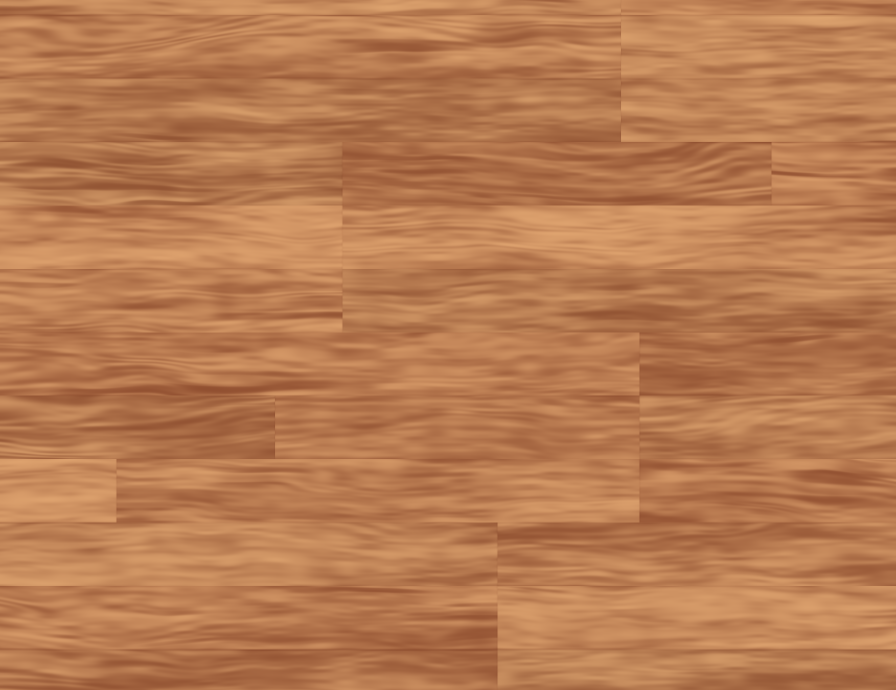
Write a Shadertoy shader that draws this texture.

```glsl
// Warm brown three-strip wood floor with staggered boards and flowing grain.
#define ROWS 10.88          // strips down the canvas
#define ROW_SHIFT 0.76      // part of the top strip that is cut off
#define SEAM_WIDTH 0.0016   // half width of a seam, in canvas heights
#define SEAM_DEPTH 0.9
#define BOARD_CONTRAST 1.8
#define BAND_CONTRAST 2.0
#define RING_CONTRAST 0.95
#define FIBRE_CONTRAST 1.35
#define STREAK_DEPTH 2.5
#define WOOD_MEAN vec3(0.722, 0.483, 0.317)
#define WOOD_STEP vec3(0.055, 0.059, 0.044)

// Joint shared by each group of three strips, and the extra joint of a strip.
const float groupJoint[4] = float[4](0.693, 0.382, 0.714, 0.555);
const float extraJoint[12] = float[12](0., 0., 0., 0.861, 0., 0.,
                                       0., 0.307, 0.130, 0., 0., 0.);

// Tone of the first, middle and last board in each strip.
const vec3 boardTone[12] = vec3[12](
    vec3(0., .2, .25),  vec3(0., -.05, .3),   vec3(0., -.3, 0.),
    vec3(-.3, -.6, .1), vec3(0., .55, .4),    vec3(0., .2, -.05),
    vec3(0., .2, -.3),  vec3(-.65, -.4, -.1), vec3(.5, -.05, .1),
    vec3(0., .3, -.2),  vec3(0., -.25, .6),   vec3(0., -.5, -.3));

float hash(vec2 p) {
    vec3 q = fract(p.xyx * vec3(0.1031, 0.1030, 0.0973));
    q += dot(q, q.yzx + 33.33);
    return fract((q.x + q.y) * q.z);
}

// Smooth value noise from -1 to 1.
float noise(vec2 p) {
    vec2 i = floor(p), f = fract(p);
    f = f * f * (3.0 - 2.0 * f);
    float low = mix(hash(i), hash(i + vec2(1, 0)), f.x);
    float high = mix(hash(i + vec2(0, 1)), hash(i + vec2(1, 1)), f.x);
    return 2.0 * mix(low, high, f.y) - 1.0;
}

float fbm(vec2 p) {
    float sum = 0.0, weight = 0.6;
    for (int i = 0; i < 3; i++) {
        sum += weight * noise(p);
        p = p * 2.03 + 17.3;
        weight *= 0.55;
    }
    return sum;
}

// Lightness of the grain at p, which is in canvas heights.
float grain(vec2 p, float seed) {
    p += vec2(seed * 7.3, seed * 3.1);
    float figure = mix(0.3, 1.0, hash(vec2(seed, 5.0)));

    // Slow bending of all fibres, stronger in figured boards.
    float bend = fbm(p * vec2(2.6, 7.0));
    vec2 q = vec2(p.x, p.y + 0.024 * figure * bend + 0.0025 * noise(p * vec2(14.0, 30.0)));

    float bands = fbm(q * vec2(3.0, 36.0));
    float rings = sin(6.2832 * (q.y * 62.0 + 2.0 * bend + 0.9 * noise(q * vec2(5.0, 60.0))));
    float ringMask = smoothstep(-0.5, 0.6, noise(p * vec2(3.5, 13.0) + 40.0));
    float fibres = 0.75 * noise(q * vec2(12.0, 125.0)) + 0.65 * noise(q * vec2(30.0, 215.0));

    // Short dark dashes gathered in patches.
    float patches = smoothstep(-0.4, 0.5, noise(p * vec2(3.5, 16.0) + 23.0));
    float streaks = smoothstep(0.2, 0.85, noise(q * vec2(6.5, 95.0) + 71.0));
    float cloud = noise(p * vec2(5.0, 9.0) + 11.0);
    float mottle = noise(p * vec2(38.0, 60.0) + 5.0);

    return BAND_CONTRAST * bands + RING_CONTRAST * figure * ringMask * rings
         + FIBRE_CONTRAST * fibres - STREAK_DEPTH * patches * streaks
         + 0.55 * cloud + 0.3 * mottle + 0.25;
}

vec3 floorColor(vec2 uv, float aspect) {
    // Strip and board under this point.
    float rowPos = (1.0 - uv.y) * ROWS + ROW_SHIFT;
    int row = clamp(int(rowPos), 0, 11);
    float joint = groupJoint[row / 3], extra = extraJoint[row];
    int board = int(step(min(joint, extra), uv.x) + step(max(joint, extra), uv.x));
    float seed = float(row * 3 + board) + 1.0;

    vec2 p = vec2(uv.x * aspect, uv.y);
    float tone = BOARD_CONTRAST * boardTone[row][board] + grain(p, seed);

    // Keep the extremes soft.
    tone = 3.0 * tanh(tone / 3.0);

    // Long seams vary in strength; end joints are fainter.
    float edge = floor(rowPos + 0.5);
    float seamDist = abs(rowPos - edge) / ROWS;
    float seam = 1.0 - smoothstep(0.0, 2.0 * SEAM_WIDTH, seamDist);
    seam *= mix(0.3, 1.3, hash(vec2(edge, 9.0))) * (0.8 + 0.5 * noise(vec2(p.x * 6.0, edge)));
    float jointDist = abs(uv.x - joint);
    if (extra > 0.0) jointDist = min(jointDist, abs(uv.x - extra));
    float endSeam = 1.0 - smoothstep(0.0, 1.5 * SEAM_WIDTH, jointDist * aspect);
    tone -= SEAM_DEPTH * (seam + 0.3 * endSeam);

    // Each board leans slightly red or yellow.
    float lean = hash(vec2(seed, 2.0)) - 0.5;
    return WOOD_MEAN + WOOD_STEP * tone + lean * vec3(0.006, -0.010, -0.006);
}

void mainImage(out vec4 fragColor, in vec2 fragCoord) {
    // Four samples per pixel smooth the board edges and fine fibres.
    vec3 sum = vec3(0.0);
    for (int i = 0; i < 4; i++) {
        vec2 offset = vec2(i % 2, i / 2) * 0.5 - 0.25;
        sum += floorColor((fragCoord + offset) / iResolution.xy, iResolution.x / iResolution.y);
    }
    fragColor = vec4(sum / 4.0, 1.0);
}
```
